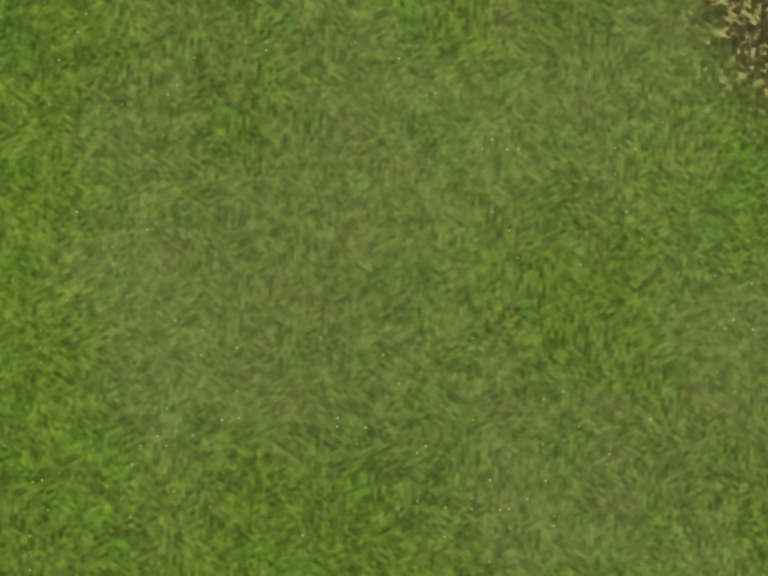
This texture is drawn by a Shadertoy shader. Its source:

```glsl
// A mown meadow seen from above: short blades in mixed directions over soft
// lush and dry patches, with pale flowers and a bare soil corner. Blades are
// stretched value noise in three directions, weighted by a slow noise field.

const vec3 OLIVE  = vec3(0.398, 0.452, 0.215);  // dry grass
const vec3 LUSH   = vec3(0.353, 0.448, 0.152);  // healthy grass
const vec3 FRESH  = vec3(0.300, 0.435, 0.170);  // cool young grass
const vec3 SOIL   = vec3(0.300, 0.265, 0.160);
const vec3 STRAW  = vec3(0.480, 0.450, 0.280);
const vec3 FLOWER = vec3(0.680, 0.710, 0.450);

const vec2  BLADE_FREQ  = vec2(78.0, 150.0);    // along and across a blade
const float BLADE_DEPTH = 0.36;
const float CLUMP_FREQ  = 52.0;
const float CLUMP_DEPTH = 0.28;
const float PATCH_FREQ  = 3.0;
const float PATCH_DEPTH = 0.13;
const float FLOWER_FREQ = 64.0;
const float FLOWER_RATE = 0.045;

float hash(vec2 p) {
    return fract(sin(dot(p, vec2(127.1, 311.7))) * 43758.5453);
}

float noise(vec2 p) {
    vec2 i = floor(p), f = fract(p);
    f = f * f * (3.0 - 2.0 * f);
    return mix(mix(hash(i), hash(i + vec2(1, 0)), f.x),
               mix(hash(i + vec2(0, 1)), hash(i + vec2(1, 1)), f.x), f.y);
}

float fbm(vec2 p) {
    float sum = 0.0, amp = 0.533;
    for (int i = 0; i < 4; i++) {
        sum += amp * noise(p);
        p = mat2(1.6, 1.2, -1.2, 1.6) * p + 7.3;
        amp *= 0.5;
    }
    return sum;
}

// Centred blade noise; each small tuft favours one of three directions.
float blades(vec2 p) {
    float sum = 0.0, power = 0.0;
    for (int i = 0; i < 3; i++) {
        float k = float(i);
        float a = 0.45 + 1.05 * k;
        vec2 q = mat2(cos(a), -sin(a), sin(a), cos(a)) * p;
        float w = 0.15 + smoothstep(0.3, 0.7, noise(p * 24.0 + 19.0 * k));
        sum += w * (noise(q * BLADE_FREQ + 31.0 * k) - 0.5);
        power += w * w;
    }
    return sum / sqrt(power);
}

float segmentDistance(vec2 p, vec2 a, vec2 b) {
    vec2 d = b - a;
    return length(p - a - d * clamp(dot(p - a, d) / dot(d, d), 0.0, 1.0));
}

// Soft dots of varied strength, one candidate per cell, gathered in groups.
float flowers(vec2 p) {
    vec2 q = p * FLOWER_FREQ, cell = floor(q);
    vec2 centre = 0.3 + 0.4 * vec2(hash(cell + 3.1), hash(cell + 8.7));
    float group = smoothstep(0.4, 0.75, noise(cell * 0.09 + 5.0));
    float present = step(1.0 - FLOWER_RATE * group, hash(cell + 0.5));
    float strength = 0.3 + 0.7 * hash(cell + 6.3);
    float dot1 = 1.0 - smoothstep(0.05, 0.3, length(fract(q) - centre));
    return present * strength * dot1;
}

void mainImage(out vec4 fragColor, in vec2 fragCoord) {
    vec2 p = fragCoord / iResolution.y;
    float aspect = iResolution.x / iResolution.y;

    // Broad patches: a dry diagonal band, lush flanks and cool spots
    float band = segmentDistance(p, vec2(0.24, 0.58), vec2(1.05, 0.15));
    float dry = fbm(p * PATCH_FREQ + 4.0) + 0.25 * exp(-band * band * 28.0);
    vec3 color = mix(LUSH, OLIVE, smoothstep(0.32, 0.76, dry));
    float cool = smoothstep(0.55, 0.78, fbm(p * 4.3 + 23.0));
    color = mix(color, FRESH, 0.45 * cool);

    // Grass relief, softer where the grass is dry
    float grain = blades(p);
    float clump = fbm(p * CLUMP_FREQ) - 0.5;
    float shade = fbm(p * PATCH_FREQ * 1.7 + 51.0) - 0.5;
    float relief = mix(1.1, 0.8, smoothstep(0.45, 0.8, dry));
    color *= 1.0 + relief * (BLADE_DEPTH * grain + CLUMP_DEPTH * clump)
                 + PATCH_DEPTH * shade;

    // Slight hue drift between neighbouring tufts
    color += vec3(0.06, 0.0, 0.03) * (fbm(p * 24.0 + 70.0) - 0.5);

    // Bare soil in the upper right corner and a small worn spot
    vec2 corner = (p - vec2(aspect, 1.0)) / vec2(0.12, 0.20);
    float bare = 1.0 - smoothstep(0.4, 1.3, length(corner) - 0.9 * clump);
    vec3 earth = mix(SOIL, STRAW, smoothstep(0.0, 0.45, grain + clump));
    earth *= 1.0 + 0.6 * (grain + clump);
    color = mix(color, earth, 0.8 * bare);
    vec2 worn = (p - vec2(0.78 * aspect, 0.30)) / vec2(0.045, 0.022);
    color = mix(color, STRAW, 0.4 * exp(-dot(worn, worn)));

    color = mix(color, FLOWER, 0.6 * flowers(p));
    fragColor = vec4(clamp(color, 0.0, 1.0), 1.0);
}
```
